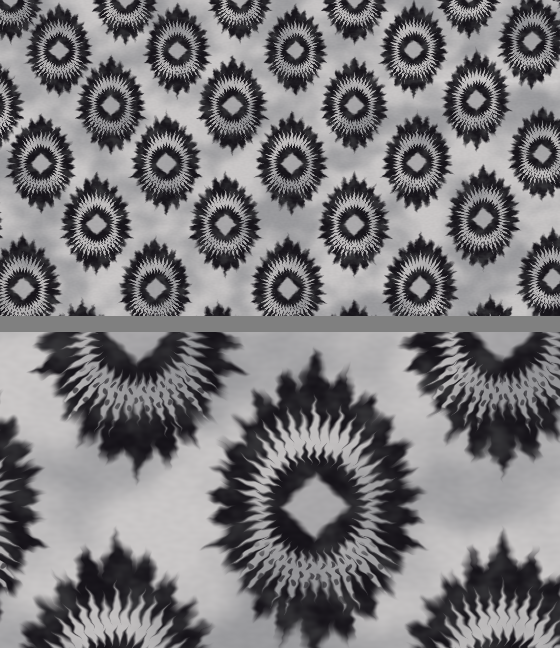
Top: the whole. Bottom: its middle third, enlarged.
Give the GLSL for this pattern, as a WebGL 2 fragment shader.

```glsl
#version 300 es
precision highp float;
// Ikat-style cloth: staggered rows of dark, spiky oval medallions with a pale
// sunburst and a diamond heart, on clouded grey. Rows widen down the cloth; each
// medallion is built from jagged polar ovals and softened by thread noise.

uniform vec2 u_resolution;
out vec4 fragColor;

const float PI = 3.14159265;

// Lattice, in canvas heights measured from the top edge: a + b*row + c*row^2
const vec3 ROW_Y = vec3(0.160, 0.169, 0.00486);
const vec2 SPACING = vec2(0.374, 0.0113);    // column spacing and growth per row
const vec2 MIDDLE_X = vec2(0.935, -0.006);   // middle column and drift per row
const float TILT = 0.032;                    // lift of the right-hand side

// Medallion, in column spacings
const vec2 OUTER = vec2(0.238, 0.308);
const vec2 BURST = vec2(0.158, 0.205);
const vec2 CORE = vec2(0.122, 0.130);
const float DIAMOND = 0.092;
const float OUTER_SPIKES = 13.0;             // counts per mirrored half
const float BURST_SPIKES = 23.0;
const float CORE_SPIKES = 19.0;
const float FUZZ = 0.085;

const vec3 GROUND_LIGHT = vec3(0.785, 0.775, 0.775);
const vec3 GROUND_SHADE = vec3(0.600, 0.600, 0.612);
const vec3 HEART = vec3(0.640, 0.635, 0.645);
const vec3 INK_DEEP = vec3(0.090, 0.080, 0.102);
const vec3 INK_WORN = vec3(0.200, 0.198, 0.210);

float hash(vec2 p) {
    vec3 q = fract(p.xyx * vec3(0.1031, 0.1030, 0.0973));
    q += dot(q, q.yzx + 33.33);
    return fract((q.x + q.y) * q.z);
}

vec2 gradient(vec2 cell) {
    float a = 2.0 * PI * hash(cell);
    return vec2(cos(a), sin(a));
}

// Gradient noise, about -0.7 to 0.7
float noise(vec2 p) {
    vec2 i = floor(p), f = p - i, e = vec2(1.0, 0.0);
    vec2 u = f * f * f * (f * (f * 6.0 - 15.0) + 10.0);
    float low = mix(dot(gradient(i), f), dot(gradient(i + e), f - e), u.x);
    float high = mix(dot(gradient(i + e.yx), f - e.yx), dot(gradient(i + 1.0), f - 1.0), u.x);
    return mix(low, high, u.y);
}

float clouds(vec2 p) {
    return noise(p) + 0.5 * noise(p * 2.1 + 7.3) + 0.25 * noise(p * 4.3 + 19.1);
}

// Triangular teeth of uneven height over the half turn 0..PI
float spikes(float angle, float count, float seed) {
    float t = angle * count / PI + 0.5;
    return (1.0 - abs(2.0 * fract(t) - 1.0)) * mix(0.4, 1.0, hash(vec2(floor(t), seed)));
}

float bump(float x, float width) {
    return exp(-x * x / (width * width));
}

// 1 inside the oval of the given radius, fading over the fuzz
float oval(vec2 q, vec2 size, float radius, float fuzz) {
    return 1.0 - smoothstep(-fuzz, fuzz, length(q / size) - radius);
}

// x: ink coverage, y: coverage of the diamond heart
vec2 medallion(vec2 q, float seed) {
    float wobble = noise(q * 17.0 + seed * 91.0);
    float angle = atan(abs(q.x), q.y);       // 0 at the top, PI at the bottom

    float tips = 0.17 * bump(angle, 0.13) + 0.14 * bump(angle - PI, 0.13);
    float edge = 0.95 + 0.23 * spikes(angle, OUTER_SPIKES, 3.0)
               + 0.07 * spikes(angle, 31.0, 5.0) + tips + 0.10 * wobble;
    float ink = oval(q, OUTER, edge, FUZZ);

    // Pale rays, longest on the lower diagonals
    float reach = 0.42 + 0.40 * bump(angle - 2.4, 0.32);
    float rays = 0.92 + reach * spikes(angle, BURST_SPIKES, 11.0) + 0.08 * wobble;
    float pale = oval(q, BURST, rays, 0.13);

    // Dark dashes in the lower part of the burst
    float dash = smoothstep(0.15, 0.75, sin(angle * 40.0) * sin(length(q) * 130.0));
    pale *= 1.0 - 0.65 * dash * smoothstep(0.07, 0.15, -q.y);
    ink *= 1.0 - 0.95 * pale;

    float ring = 0.93 + 0.32 * spikes(angle, CORE_SPIKES, 17.0) + 0.08 * wobble;
    ink = max(ink, oval(q, CORE, ring, 0.12));

    float diamond = length(vec2(abs(q.x) + abs(q.y), 0.55 * length(q))) - DIAMOND;
    float heart = 1.0 - smoothstep(-0.016, 0.016, diamond + 0.012 * wobble);
    return vec2(ink * (1.0 - heart), heart);
}

void main() {
    vec2 p = gl_FragCoord.xy / u_resolution.y;
    p.y = 1.0 - p.y;

    // Thread jitter along the weft, then the tilt of the cloth
    vec2 cloth = p;
    cloth.x += 0.005 * noise(vec2(p.x * 9.0, p.y * 130.0));
    cloth.y += 0.003 * noise(vec2(p.x * 110.0, p.y * 12.0));
    cloth.y += TILT * smoothstep(1.2, 1.78, p.x);

    // Nearest medallion in each of the rows around this point
    float root = ROW_Y.y * ROW_Y.y + 4.0 * ROW_Y.z * (cloth.y - ROW_Y.x);
    float baseRow = floor((sqrt(max(root, 0.0)) - ROW_Y.y) / (2.0 * ROW_Y.z));
    vec2 cover = vec2(0.0);
    for (int k = -1; k <= 2; k++) {
        float row = baseRow + float(k);
        float spacing = SPACING.x + SPACING.y * row;
        float stagger = 0.5 * mod(row, 2.0);
        float column = (cloth.x - MIDDLE_X.x - MIDDLE_X.y * row) / spacing - stagger;
        float rowY = ROW_Y.x + row * (ROW_Y.y + row * ROW_Y.z);
        float seed = hash(vec2(floor(column + 0.5), row) + 40.0);
        vec2 q = vec2(column - floor(column + 0.5), (rowY - cloth.y) / spacing);
        cover = max(cover, medallion(q * mix(0.97, 1.04, seed), seed));
    }

    // Clouded ground, worn ink and one faint fold
    float shade = smoothstep(-0.45, 0.55, clouds(p * vec2(5.0, 6.5)));
    vec3 color = mix(GROUND_LIGHT, GROUND_SHADE, shade);
    color = mix(color, HEART, 0.8 * cover.y);
    float wear = smoothstep(-0.4, 0.7, clouds(p * vec2(24.0, 30.0)));
    color = mix(color, mix(INK_DEEP, INK_WORN, wear), cover.x);
    float fold = p.y - 0.255 - 0.012 * noise(vec2(p.x * 5.0, 2.0));
    color += 0.03 * bump(fold, 0.006) * smoothstep(0.7, 1.3, p.x);
    color += 0.02 * noise(p * vec2(90.0, 160.0));
    fragColor = vec4(clamp(color, 0.0, 1.0), 1.0);
}
```
